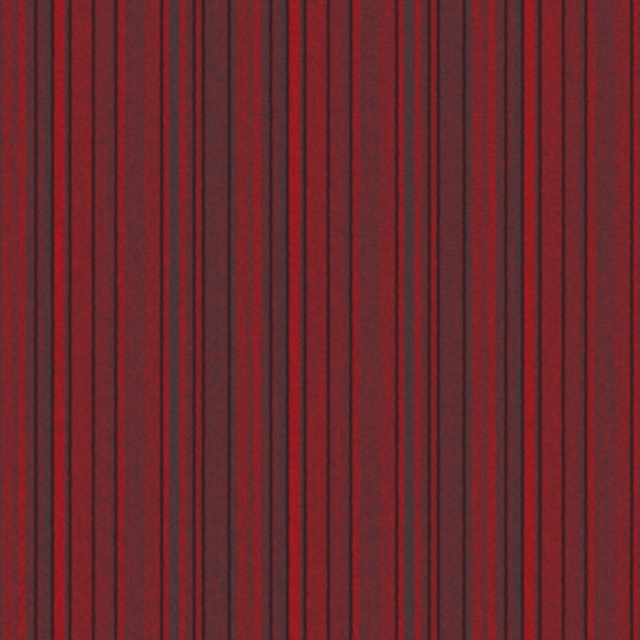
A Shadertoy shader for this texture:

```glsl
// Woven cloth with irregular vertical stripes in red, maroon and charcoal.

const float REPEATS = 2.7234;     // stripe groups across the canvas
const float PHASE = 0.2234;       // start of the first whole group, in groups
const float THREADS = 282.0;      // threads in one group
const float LINE_HALF = 2.0;      // half width of a dark line, in threads
const float LINE_OPACITY = 0.88;
const float EDGE_SOFTNESS = 1.9;  // in threads
const float EDGE_WOBBLE = 0.8;    // in threads
const float GRAIN_TONE = 0.20;    // colour mixing of the yarn
const float GRAIN_LIGHT = 0.11;   // light and shade of the weave
const float RIB_TONE = 0.16;      // streaks along the warp
const vec2 GRAIN_SIZE = vec2(2.8, 4.6);  // in threads
const vec2 RIB_SIZE = vec2(4.5, 60.0);   // in threads
const float TWILL_SLOPE = 0.5;

const vec3 CHARCOAL = vec3(0.285, 0.21, 0.22);
const vec3 RED = vec3(0.60, 0.108, 0.132);
const vec3 LINE_COLOR = vec3(0.205, 0.11, 0.12);

// Each band: first thread, tone from charcoal (0) to red (1)
const int BANDS = 21;
const vec2 BAND[BANDS] = vec2[](
    vec2(0, 0.95), vec2(15, 0.18), vec2(21, 0.66), vec2(49, 0.5),
    vec2(68, 0.3), vec2(76, 0.75), vec2(87, 0.37), vec2(111, 0.6),
    vec2(131, 0.8), vec2(140, 0.06), vec2(152, 0.76), vec2(160, 0.32),
    vec2(170, 0.66), vec2(181, 0.28), vec2(212, 0.15), vec2(221, 0.65),
    vec2(233, 0.44), vec2(241, 0.78), vec2(250, 0.26), vec2(262, 0.32),
    vec2(272, 0.1));

// Threads on which the dark lines are centred
const int LINES = 9;
const float LINE[LINES] = float[](
    0.0, 21.0, 49.0, 76.0, 131.0, 170.0, 181.0, 212.0, 262.0);

float hash(vec2 p) {
    return fract(sin(dot(p, vec2(127.1, 311.7))) * 43758.5453);
}

float noise(vec2 p) {
    vec2 i = floor(p), f = fract(p);
    f = f * f * (3.0 - 2.0 * f);
    return mix(mix(hash(i), hash(i + vec2(1, 0)), f.x),
               mix(hash(i + vec2(0, 1)), hash(i + vec2(1, 1)), f.x), f.y);
}

// Tone of the band at thread x, with soft borders
float bandTone(float x, float soft) {
    float tone = BAND[BANDS - 1].y;
    for (int i = 0; i < BANDS; i++)
        tone = mix(tone, BAND[i].y, smoothstep(-soft, soft, x - BAND[i].x));
    return tone;
}

// Coverage of the dark lines at thread x
float lineMask(float x, float soft) {
    float nearest = THREADS;
    for (int i = 0; i < LINES; i++) {
        float d = abs(x - LINE[i]);
        nearest = min(nearest, min(d, THREADS - d));
    }
    return 1.0 - smoothstep(LINE_HALF - soft, LINE_HALF + soft, nearest);
}

void mainImage(out vec4 fragColor, in vec2 fragCoord) {
    float scale = REPEATS * THREADS;
    vec2 cloth = fragCoord / iResolution.y * scale;
    float soft = max(EDGE_SOFTNESS, 0.75 * scale / iResolution.y);

    // Yarn grain: a fine speckle slanted like twill, and a second one for shade
    vec2 slanted = cloth + vec2(0.0, TWILL_SLOPE * cloth.x);
    float speckle = noise(slanted / GRAIN_SIZE) - 0.5;
    float shade = noise(cloth / GRAIN_SIZE.x + 71.0) - 0.5;
    float rib = noise(cloth / RIB_SIZE + 37.0) - 0.5;

    // Stripes
    float wobble = EDGE_WOBBLE * (noise(cloth / vec2(9.0, 5.0) + 13.0) - 0.5);
    float thread = mod(cloth.x + wobble - PHASE * THREADS, THREADS);
    float tone = bandTone(thread, soft) + GRAIN_TONE * speckle + RIB_TONE * rib;
    vec3 color = mix(CHARCOAL, RED, clamp(tone, 0.0, 1.1));
    color = mix(color, LINE_COLOR, LINE_OPACITY * lineMask(thread, soft));

    // Weave relief
    color *= 1.0 + GRAIN_LIGHT * (shade + 0.5 * speckle);
    fragColor = vec4(color, 1.0);
}
```
